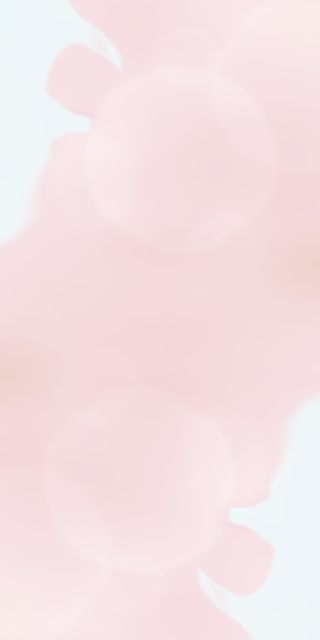
Give the GLSL for this background, as a Shadertoy shader.

```glsl
// Pale pink billowing smoke over an icy sky, repeated by a half turn about the centre.

float hash(vec2 p) {
    vec3 q = fract(vec3(p.xyx) * 0.1031);
    q += dot(q, q.yzx + 33.33);
    return fract((q.x + q.y) * q.z);
}

float noise(vec2 p) {
    vec2 i = floor(p), f = fract(p);
    f = f * f * (3.0 - 2.0 * f);
    return mix(mix(hash(i), hash(i + vec2(1, 0)), f.x),
               mix(hash(i + vec2(0, 1)), hash(i + vec2(1, 1)), f.x), f.y);
}

float fbm(vec2 p) {
    float sum = 0.0, amp = 0.5;
    for (int i = 0; i < 4; i++) {
        sum += amp * noise(p);
        p = mat2(1.6, 1.2, -1.2, 1.6) * p + 7.3;
        amp *= 0.5;
    }
    return sum;
}

float blob(vec2 p, vec2 centre, vec2 radius) {
    vec2 d = (p - centre) / radius;
    return exp(-dot(d, d));
}

// Bright inner rim of a round puff, fading towards its middle
float puff(vec2 p, vec2 centre, float radius, float soft) {
    float d = length(p - centre) - radius;
    return smoothstep(soft, -soft, d) * exp(min(d, 0.0) * 9.0);
}

// Broad dark and light areas of one half
float shade(vec2 p) {
    return 0.28 * blob(p, vec2(0.50, 0.85), vec2(0.48, 0.28))
         + 0.22 * blob(p, vec2(0.53, 0.77), vec2(0.20, 0.07))
         + 0.32 * blob(p, vec2(1.00, 0.57), vec2(0.28, 0.16))
         + 0.22 * blob(p, vec2(0.82, 0.42), vec2(0.25, 0.16))
         + 0.20 * blob(p, vec2(0.42, 0.08), vec2(0.16, 0.14))
         + 0.14 * blob(p, vec2(0.62, 0.55), vec2(0.18, 0.20))
         - 0.14 * blob(p, vec2(0.88, 0.05), vec2(0.25, 0.08))
         - 0.10 * blob(p, vec2(0.28, 0.50), vec2(0.15, 0.12));
}

// Signed distance to the lobe curling out of the smoke, negative inside
float lobeDistance(vec2 p) {
    p -= vec2(0.285, 0.265);
    p = mat2(0.82, -0.57, 0.57, 0.82) * p;
    return (length(p / vec2(0.145, 0.100)) - 1.0) * 0.11;
}

// Horizontal position of the smoke's left border
float border(float y) {
    return 0.22 + 0.17 * smoothstep(0.0, 0.19, y)
         - 0.12 * smoothstep(0.20, 0.40, y)
         - 0.12 * smoothstep(0.40, 0.44, y)
         - 0.05 * smoothstep(0.48, 0.60, y)
         - 0.26 * smoothstep(0.67, 0.85, y);
}

void mainImage(out vec4 fragColor, in vec2 fragCoord) {
    vec2 uv = fragCoord / iResolution.xy;
    vec2 full = vec2(uv.x, 2.0 - 2.0 * uv.y);
    vec2 turned = vec2(1.0, 2.0) - full;
    vec2 p = full.y < 1.0 ? full : turned;

    // Smoke silhouette: crisp near the lobe, misty lower down
    vec2 warp = vec2(fbm(p * 7.0), fbm(p * 7.0 + 19.0)) - 0.47;
    vec2 w = p + 0.065 * warp;
    float lobe = lobeDistance(w);
    float body = border(w.y) - w.x;
    float mist = mix(0.012, 0.075, smoothstep(0.45, 0.85, p.y));
    float cover = max(smoothstep(mist, -mist, body), smoothstep(0.009, -0.009, lobe));

    // Thin wisps trailing into the notch above the lobe
    float strands = fbm(vec2(p.x * 28.0 - p.y * 17.0, p.y * 5.0));
    cover = max(cover, 0.7 * smoothstep(0.42, 0.65, strands)
                     * blob(p, vec2(0.34, 0.12), vec2(0.05, 0.06)));

    // Shading shared by both halves, with soft folds
    float folds = fbm(full * vec2(4.0, 5.0) + 2.0 * fbm(full * 3.0)) - 0.47;
    float tone = 0.27 + shade(full) + shade(turned) + 0.20 * folds;
    tone -= 0.22 * puff(w, vec2(0.56, 0.50), 0.295, 0.018);
    tone -= 0.20 * puff(w, vec2(0.93, 0.27), 0.270, 0.022);
    tone -= 0.10 * puff(w, vec2(0.59, 0.17), 0.100, 0.012);
    tone -= 0.15 * puff(w, vec2(0.70, 0.81), 0.130, 0.020)
          * smoothstep(0.90, 0.76, p.y);
    tone -= 0.09 * puff(w, vec2(0.29, 0.57), 0.145, 0.020);
    tone += 0.28 * exp(-abs(lobe + 0.008) * 60.0) * smoothstep(0.02, -0.03, body + 0.02 - 0.1)
          * smoothstep(0.36, 0.28, p.x);

    vec3 smoke = mix(vec3(0.980, 0.922, 0.932), vec3(0.938, 0.812, 0.828),
                     clamp(tone, 0.0, 1.0));
    float peach = blob(full, vec2(1.0, 0.83), vec2(0.20, 0.13))
                + blob(turned, vec2(1.0, 0.83), vec2(0.20, 0.13));
    smoke = mix(smoke, vec3(0.928, 0.812, 0.788), 0.8 * peach);
    smoke = mix(smoke, vec3(0.972, 0.925, 0.900),
                0.7 * blob(p, vec2(1.0, 0.03), vec2(0.12, 0.10)));

    vec3 sky = mix(vec3(0.925, 0.962, 0.972), vec3(0.948, 0.970, 0.978), fbm(full * 4.0));
    fragColor = vec4(mix(sky, smoke, cover), 1.0);
}
```
